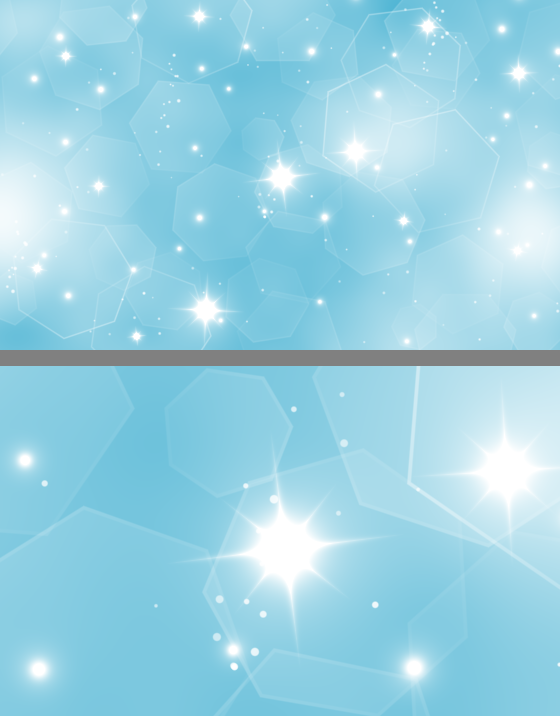
Top: the whole. Bottom: its middle third, enlarged.
Write a WebGL 1 fragment shader that draws this background.

```glsl
precision highp float;
// Icy blue bokeh: soft clouds and wide glows, overlaid with translucent
// polygons, then dust, sparkle trails, soft lights and rayed stars.
// All layers raise one brightness value that blends deep blue into white.

uniform vec2 u_resolution;

const vec3 DEEP_BLUE = vec3(0.43, 0.76, 0.86);
const vec3 WHITE = vec3(1.0);
const float TAU = 6.28318;
const float CLOUD_SCALE = 2.6;
const float CLOUD_LOW = -0.25;
const float CLOUD_RANGE = 0.90;
const int POLYGONS = 36;
const float FILL_ALPHA = 0.17;
const float RIM_WIDTH = 0.0035;
const float DUST_CELL = 0.06;
const float DUST_SHARE = 0.24;
const int TRAILS = 4;
const int TRAIL_DOTS = 13;
const int SOFT_LIGHTS = 38;
const int STARS = 13;

vec2 hash2(vec2 p) {
  vec3 h = fract(p.xyx * vec3(0.1031, 0.1030, 0.0973));
  h += dot(h, h.yzx + 33.33);
  return fract((h.xx + h.yz) * h.zy);
}

float valueNoise(vec2 p) {
  vec2 cell = floor(p), f = fract(p);
  f = f * f * (3.0 - 2.0 * f);
  float low = mix(hash2(cell).x, hash2(cell + vec2(1.0, 0.0)).x, f.x);
  float high = mix(hash2(cell + vec2(0.0, 1.0)).x, hash2(cell + 1.0).x, f.x);
  return mix(low, high, f.y);
}

float clouds(vec2 p) {
  return 0.6 * valueNoise(p) + 0.28 * valueNoise(p * 2.1 + 7.3)
       + 0.12 * valueNoise(p * 4.3 + 19.1);
}

// Evenly spread positions, slightly overrunning the canvas
vec2 scatter(float i, float seed, float aspect) {
  vec2 spread = fract(vec2(0.7549, 0.5698) * i + hash2(vec2(seed, 3.0)));
  spread += 0.12 * (hash2(vec2(i, seed)) - 0.5);
  return (spread * 1.08 - 0.04) * vec2(aspect, 1.0);
}

vec2 rotate(vec2 p, float angle) {
  float c = cos(angle), s = sin(angle);
  return vec2(c * p.x - s * p.y, s * p.x + c * p.y);
}

float polygonDistance(vec2 p, float sides, float apothem) {
  float sector = TAU / sides;
  float angle = mod(atan(p.y, p.x), sector) - 0.5 * sector;
  return length(p) * cos(angle) - apothem;
}

float glow(vec2 p, float radius) {
  return exp(-dot(p, p) / (radius * radius));
}

float disc(vec2 p, float radius, float pixel) {
  return 1.0 - smoothstep(radius - pixel, radius + pixel, length(p));
}

// Tapering cross of four thin rays
float rays(vec2 p, float reach, float pixel) {
  vec2 a = abs(p);
  vec2 taper = max(1.0 - a / reach, 0.0);
  vec2 width = 0.035 * reach * taper + 0.6 * pixel;
  vec2 beam = taper * exp(-a.yx / width);
  return max(beam.x, beam.y);
}

float screenAdd(float base, float amount) {
  return mix(base, 1.0, clamp(amount, 0.0, 1.0));
}

void main() {
  float pixel = 1.0 / u_resolution.y;
  float aspect = u_resolution.x * pixel;
  vec2 p = gl_FragCoord.xy * pixel;

  // Clouds, darker at the top, with a few wide glows
  float light = CLOUD_LOW + CLOUD_RANGE * clouds(p * CLOUD_SCALE + 4.0);
  light -= 0.12 * smoothstep(0.65, 1.0, p.y);
  light = screenAdd(light, 0.88 * glow(p - vec2(0.0, 0.38), 0.21));
  light = screenAdd(light, 0.85 * glow(p - vec2(0.95 * aspect, 0.32), 0.22));
  light = screenAdd(light, 0.65 * glow(p - vec2(0.71 * aspect, 0.59), 0.19));
  light = screenAdd(light, 0.40 * glow(p - vec2(0.04 * aspect, 0.93), 0.13));

  // Translucent polygons; every sixth is large with a bright outline
  for (int k = 0; k < POLYGONS; k++) {
    float i = float(k);
    vec2 rnd = hash2(vec2(i, 41.0)), look = hash2(vec2(i, 57.0));
    float bold = 1.0 - step(0.5, mod(i, 6.0));
    float apothem = mix(mix(0.05, 0.14, sqrt(rnd.x)), 0.16, bold);
    vec2 q = rotate(p - scatter(i, 11.0, aspect), rnd.y * TAU);
    float d = polygonDistance(q, 6.0 + step(0.6, look.x), apothem);
    float inside = 1.0 - smoothstep(-pixel, pixel, d);
    float rim = inside * smoothstep(-RIM_WIDTH - pixel, -RIM_WIDTH + pixel, d);
    float fade = 0.7 + 0.3 * clamp(q.x / apothem, -1.0, 1.0);
    float fill = FILL_ALPHA * mix(0.35, 1.0, look.y) * (1.0 - 0.4 * bold);
    light = screenAdd(light, fade * (fill * inside + mix(0.09, 0.38, bold) * rim));
  }

  // Fine dust, one possible grain per cell
  vec2 cell = floor(p / DUST_CELL);
  vec2 grain = hash2(cell + 71.0), kind = hash2(cell + 133.0);
  vec2 offset = (fract(p / DUST_CELL) - mix(vec2(0.1), vec2(0.9), grain)) * DUST_CELL;
  float dust = step(kind.x, DUST_SHARE) * disc(offset, mix(0.0015, 0.004, kind.y), pixel);
  light = screenAdd(light, dust * mix(0.45, 0.9, grain.x));

  // Wavering trails of small dots
  for (int t = 0; t < TRAILS; t++) {
    vec2 start = scatter(float(t), 29.0, aspect);
    for (int k = 0; k < TRAIL_DOTS; k++) {
      float i = float(k);
      vec2 jitter = hash2(vec2(i, float(t) + 83.0)) - 0.5;
      vec2 dotAt = start + vec2(0.02 * sin(i * 0.4), -0.015 * i) + 0.035 * jitter;
      light = screenAdd(light, 0.8 * disc(p - dotAt, 0.0035 + 0.003 * jitter.x, pixel));
    }
  }

  // Soft round lights
  for (int k = 0; k < SOFT_LIGHTS; k++) {
    vec2 q = p - scatter(float(k), 17.0, aspect);
    float size = mix(0.6, 1.2, hash2(vec2(float(k), 97.0)).x);
    light = screenAdd(light, 0.9 * glow(q, 0.009 * size) + 0.4 * glow(q, 0.021 * size));
  }

  // Rayed stars, mostly small
  for (int k = 0; k < STARS; k++) {
    vec2 rnd = hash2(vec2(float(k), 109.0));
    float size = mix(0.3, 1.2, rnd.x * rnd.x);
    vec2 q = rotate(p - scatter(float(k), 5.0, aspect), 0.5 * (rnd.y - 0.5));
    float star = glow(q, 0.027 * size) + 0.45 * glow(q, 0.06 * size);
    star += 0.9 * rays(q, 0.10 * size, pixel);
    star += 0.6 * rays(rotate(q, TAU / 8.0), 0.07 * size, pixel);
    light = screenAdd(light, star);
  }

  gl_FragColor = vec4(mix(DEEP_BLUE, WHITE, light), 1.0);
}
```
